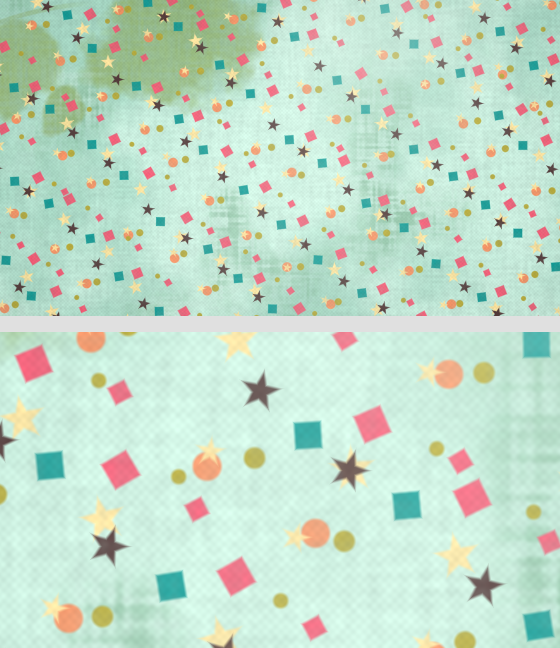
Top, the full canvas; bottom, a detail of the centre.
A WebGL 1 fragment shader for this pattern:

```glsl
precision highp float;
uniform vec2 u_resolution;

const vec3 PALE = vec3(0.79, 0.93, 0.87);
const vec3 MINT = vec3(0.65, 0.84, 0.765);
const vec3 SHADE = vec3(0.48, 0.68, 0.56);
const vec3 OLIVE = vec3(0.56, 0.68, 0.43);
const vec3 TEAL = vec3(0.08, 0.59, 0.57);
const vec3 ROSE = vec3(0.93, 0.35, 0.45);
const vec3 ORANGE = vec3(0.95, 0.56, 0.38);
const vec3 MUSTARD = vec3(0.70, 0.65, 0.22);
const vec3 CREAM = vec3(0.98, 0.88, 0.61);
const vec3 UMBER = vec3(0.31, 0.21, 0.21);

// Steps of the slanted confetti lattice, in canvas heights
const vec2 ALONG = vec2(0.257, 0.079);
const vec2 ACROSS = vec2(0.116, -0.106);

vec2 hash2(vec2 p) {
  vec3 h = fract(p.xyx * vec3(0.1031, 0.1030, 0.0973));
  h += dot(h, h.yzx + 33.33);
  return fract((h.xx + h.yz) * h.zy);
}

float noise(vec2 p) {
  vec2 i = floor(p), f = fract(p);
  f = f * f * (3.0 - 2.0 * f);
  return mix(mix(hash2(i).x, hash2(i + vec2(1, 0)).x, f.x),
             mix(hash2(i + vec2(0, 1)).x, hash2(i + vec2(1, 1)).x, f.x), f.y);
}

float fbm(vec2 p) {
  float sum = 0.0, amp = 0.533;
  for (int i = 0; i < 4; i++) {
    sum += amp * noise(p);
    p = p * 2.03 + 17.3;
    amp *= 0.5;
  }
  return sum;
}

float fibres(vec2 p) {
  return 0.5 * (noise(p * vec2(120.0, 13.0)) + noise(p * vec2(13.0, 120.0) + 40.0));
}

// Distance functions
float disc(vec2 p, float r) { return length(p) - r; }

float square(vec2 p, float r) {
  vec2 d = abs(p) - r;
  return max(d.x, d.y);
}

float star(vec2 p, float r) {
  const float SECTOR = 1.2566371;
  float a = abs(mod(atan(p.x, p.y) + 0.5 * SECTOR, SECTOR) - 0.5 * SECTOR);
  vec2 q = length(p) * vec2(cos(a), sin(a));
  return dot(q - vec2(r, 0.0), normalize(vec2(0.247, 0.66)));
}

// Position relative to the nearest lattice piece, shifted and turned
vec2 piece(vec2 p, vec2 offset, float turn, float seed) {
  p -= offset;
  float det = ALONG.x * ACROSS.y - ALONG.y * ACROSS.x;
  vec2 cell = floor(vec2(p.x * ACROSS.y - p.y * ACROSS.x,
                         ALONG.x * p.y - ALONG.y * p.x) / det) + 0.5;
  vec2 id = cell + 50.0;
  vec2 own = hash2(id + seed * 7.1) - 0.5;
  vec2 q = p - ALONG * cell.x - ACROSS * cell.y;
  q -= (hash2(id) - 0.5) * 0.045 + own * 0.018;
  float a = turn + own.x * 0.25;
  return mat2(cos(a), -sin(a), sin(a), cos(a)) * q;
}

vec3 ink(vec3 base, vec3 tint, float d, float soft, float cover) {
  return mix(base, tint, cover * smoothstep(soft, -soft, d));
}

float blob(vec2 p, vec2 centre, vec2 radius, float rough) {
  return smoothstep(1.12, 0.82, length((p - centre) / radius) + rough);
}

vec3 cloth(vec2 p, float thread) {
  vec3 c = mix(PALE, MINT, smoothstep(0.25, 0.7, fbm(p * 3.1 + 4.0)));
  float stain = smoothstep(0.46, 0.76, fbm(p * vec2(4.2, 3.0) + 21.0));
  c = mix(c, SHADE, stain * smoothstep(0.2, 0.85, thread) * 0.75);
  // Faded foliage in the upper left
  float rough = (fbm(p * 9.0) - 0.5) * 0.9;
  float leaf = max(blob(p, vec2(0.53, 0.86), vec2(0.25, 0.19), rough),
                   blob(p, vec2(0.05, 0.78), vec2(0.13, 0.15), rough));
  leaf = max(leaf, blob(p, vec2(0.19, 0.64), vec2(0.07, 0.08), rough));
  float stem = abs(p.y - 0.93 - 0.35 * p.x + 0.5 * p.x * p.x);
  leaf = max(leaf, 0.7 * smoothstep(0.011, 0.004, stem) * smoothstep(0.32, 0.1, p.x));
  return mix(c, OLIVE, leaf * (0.4 + 0.55 * thread));
}

void main() {
  vec2 p = gl_FragCoord.xy / u_resolution.y;
  float soft = max(0.0022, 0.8 / u_resolution.y);
  float thread = fibres(p);
  float cover = 0.84 + 0.2 * thread;
  vec3 c = cloth(p, thread);

  // Confetti, lowest layer first
  c = ink(c, ORANGE, disc(piece(p, vec2(-0.046, -0.07), 0.0, 1.0), 0.0152), soft, cover);
  c = ink(c, MUSTARD, disc(piece(p, vec2(-0.009, -0.063), 0.0, 2.0), 0.0112), soft, cover);
  c = ink(c, MUSTARD, disc(piece(p, vec2(0.185, -0.048), 0.0, 3.0), 0.0078), soft, cover);
  c = ink(c, CREAM, star(piece(p, vec2(0.106, -0.083), 0.15, 4.0), 0.0235), soft, cover);
  c = ink(c, CREAM, star(piece(p, vec2(-0.055, -0.06), -0.2, 5.0), 0.0145), soft, cover);
  c = ink(c, TEAL, square(piece(p, vec2(0.053, -0.039), 0.05, 6.0), 0.0140), soft, cover);
  c = ink(c, ROSE, square(piece(p, vec2(0.125, -0.028), 0.45, 7.0), 0.0152), soft, cover);
  c = ink(c, ROSE, square(piece(p, vec2(0.213, -0.069), 0.5, 8.0), 0.0098), soft, cover);
  c = ink(c, UMBER, star(piece(p, vec2(0.0), -0.25, 9.0), 0.0205), soft, cover);

  // Woven surface and uneven light
  vec2 w = p * 6.2831853 * 92.0;
  float weave = sin(w.x + 1.5 * noise(p * 20.0)) * sin(w.y);
  c *= 1.0 + 0.022 * weave + 0.09 * (thread - 0.5) + 0.05 * (noise(p * 140.0) - 0.5);
  vec2 glow = p - vec2(1.22, 0.87), pool = p - vec2(0.95, 0.25);
  float light = 0.32 * exp(-9.0 * dot(glow, glow)) + 0.14 * exp(-5.0 * dot(pool, pool));
  c = mix(c, vec3(0.93, 0.99, 0.95), light);
  vec2 edge = gl_FragCoord.xy / u_resolution - 0.5;
  c *= 1.02 - 0.13 * dot(edge, edge);
  gl_FragColor = vec4(c, 1.0);
}
```
